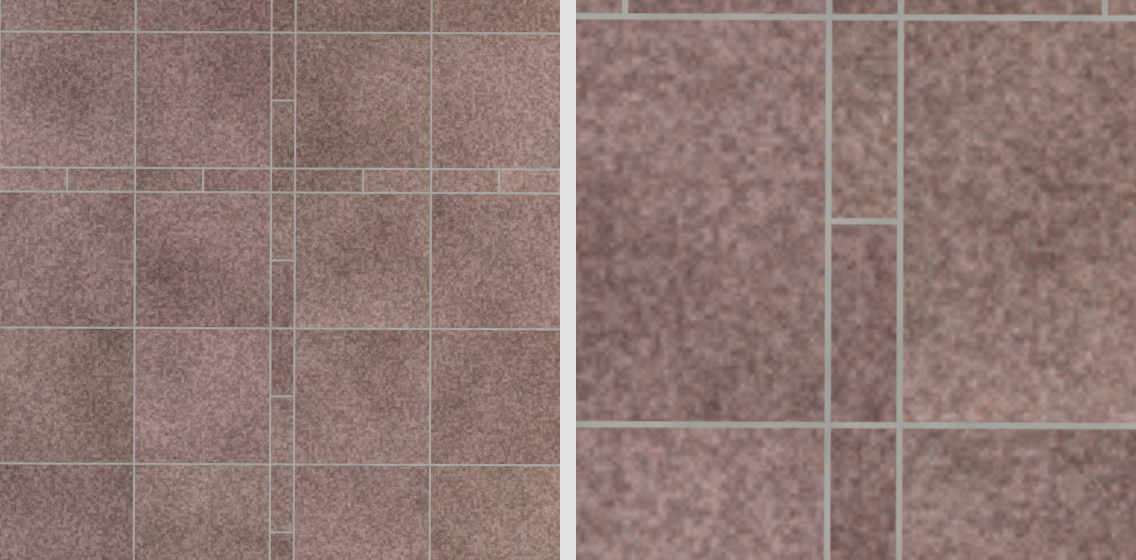
Left: the whole. Right: its middle third, enlarged.
A Shadertoy shader for this texture:

```glsl
// Dusty rose stone floor tiles with crossing border strips and pale grey grout.
#define TILE 0.2428
#define STRIP 0.0428
#define GROUT 0.0038
#define CROSSING vec2(0.5048, 0.6778)
#define TILT 0.0036
#define STONE vec3(0.542, 0.442, 0.426)
#define GROUT_COLOR vec3(0.645, 0.640, 0.620)
#define TILE_VARIATION 0.045
#define MOTTLE 0.17
#define GRAIN 0.23

float hash(vec2 p) {
    vec3 q = fract(p.xyx * 0.1031);
    q += dot(q, q.yzx + 33.33);
    return fract((q.x + q.y) * q.z);
}

float noise(vec2 p) {
    vec2 cell = floor(p), f = fract(p);
    f = f * f * (3.0 - 2.0 * f);
    vec2 e = vec2(0.0, 1.0);
    return mix(mix(hash(cell), hash(cell + e.yx), f.x),
               mix(hash(cell + e.xy), hash(cell + e.yy), f.x), f.y);
}

float fbm(vec2 p) {
    float sum = 0.0, weight = 0.5;
    for (int i = 0; i < 5; i++) {
        sum += weight * noise(p);
        p = mat2(1.6, 1.2, -1.2, 1.6) * p + 17.3;
        weight *= 0.55;
    }
    return sum / 1.055;
}

// One axis of the layout: x = cell index (0 in the strip),
// y = distance to the nearest joint, z = signed distance to the cell middle.
vec3 axisCell(float u) {
    float outside = abs(u) - 0.5 * STRIP;
    if (outside < 0.0) return vec3(0.0, -outside, u);
    float t = outside / TILE, f = fract(t);
    float joint = min(f, 1.0 - f) * TILE;
    return vec3(sign(u) * (1.0 + floor(t)), joint, sign(u) * (f - 0.5) * TILE);
}

void mainImage(out vec4 fragColor, in vec2 fragCoord) {
    float pixel = 1.0 / iResolution.y;
    vec2 uv = fragCoord * pixel;
    vec2 p = uv - CROSSING + TILT * vec2(0.5 - uv.y, uv.x - 0.5);

    // Tile layout; strip pieces are halved between the joints
    vec3 col = axisCell(p.x), row = axisCell(p.y);
    float joint = min(col.y, row.y);
    vec2 id = vec2(col.x, row.x) * 2.0;
    bool inColumn = col.x == 0.0, inRow = row.x == 0.0;
    if (inColumn && !inRow) {
        joint = min(joint, abs(row.z));
        id.y += step(0.0, row.z);
    }
    if (inRow && !inColumn) {
        joint = min(joint, abs(col.z));
        id.x += step(0.0, col.z);
    }

    // Each piece gets its own tone, tint and patch of stone
    float tone = hash(id + 41.7) - 0.5;
    float tint = hash(id + 73.1) - 0.5;
    vec2 s = uv + 3.0 * vec2(hash(id + 11.3), hash(id + 29.9));

    // Cloudy mottling, fine grit and sparse flecks
    float cloud = fbm(s * 7.0) - 0.5;
    float grit = 0.6 * noise(s * 190.0) + 0.4 * noise(s * 370.0) - 0.5;
    float pale = smoothstep(0.82, 1.0, noise(s * 160.0 + 9.0));
    float dark = smoothstep(0.80, 1.0, noise(s * 140.0 + 57.0));
    float worn = smoothstep(0.5, 0.75, fbm(s * 9.0 + 31.0));

    // Soft light, brighter toward the sides and low right
    float side = uv.x - 0.46;
    float light = 0.16 * side * side + 0.025 * side * (1.2 - uv.y)
                - 0.02 * smoothstep(0.6, 1.0, uv.y);

    float value = light + TILE_VARIATION * tone + MOTTLE * cloud + GRAIN * grit
                + 0.05 * pale - 0.05 * dark - 0.012 * worn;
    vec3 stone = STONE + value * vec3(1.0, 0.96, 0.95);
    stone += tint * vec3(0.006, -0.004, 0.014);
    stone += worn * vec3(-0.012, 0.004, -0.002);
    stone += 0.02 * side * vec3(0.7, 0.3, -0.6);
    stone += 0.03 * (noise(s * 230.0 + 83.0) - 0.5) * vec3(1.0, -0.2, -0.8);

    // Grout with a faint soiled variation and a soft edge
    vec3 grout = GROUT_COLOR + 0.05 * (noise(uv * 60.0) - 0.5) + 0.5 * light;
    float soft = max(0.75 * pixel, 0.0008);
    float mask = 1.0 - smoothstep(-soft, soft, joint - 0.5 * GROUT);
    fragColor = vec4(mix(stone, grout, mask), 1.0);
}
```
